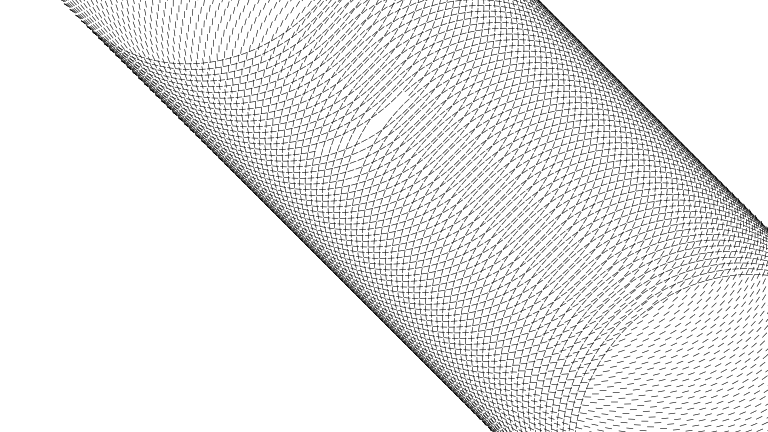
Write a WebGL 1 fragment shader that draws this background.

```glsl
precision highp float;
// A see-through tube lying diagonally on white, hatched with short thin dashes.
// Each wall is a lattice of rings and angles projected to curved rows; the near
// and far walls bend in opposite ways, so that their dashes meet in zigzags.

uniform vec2 u_resolution;

const float RADIUS = 0.552;     // half width, measured along x + y
const float BULGE = 0.5;        // depth of a ring, measured along x - y
const float ANGLE_STEP = 0.05;
const float RING_STEP = 0.0265;

// Share of a pixel covered by a bar of the given half width, box filtered.
float barCoverage(float d, float halfWidth, float pixel) {
  float low = max(d - 0.5 * pixel, -halfWidth);
  float high = min(d + 0.5 * pixel, halfWidth);
  return max(high - low, 0.0) / pixel;
}

vec2 rotate(vec2 v, float angle) {
  float c = cos(angle), s = sin(angle);
  return vec2(c * v.x - s * v.y, s * v.x + c * v.y);
}

// Ink of one wall; side is -1 for the near wall and +1 for the far wall.
float wallInk(vec2 p, float side, float pixel) {
  float across = (p.x + p.y - 1.694) / RADIUS;
  float theta = asin(clamp(across, -0.9999, 0.9999));
  float ring = p.x - p.y - side * BULGE * cos(theta);
  vec2 cell = floor(vec2(theta / ANGLE_STEP, ring / RING_STEP));
  float paper = 1.0;

  for (int i = -1; i <= 1; i++) {
    for (int j = -1; j <= 1; j++) {
      vec2 lattice = (cell + vec2(float(i), float(j)) + 0.5)
                   * vec2(ANGLE_STEP, RING_STEP);
      float angle = lattice.x;
      float s = 1.694 + RADIUS * sin(angle);
      float a = lattice.y + side * BULGE * cos(angle);
      vec2 center = 0.5 * vec2(s + a, s - a);

      // Ring tangent, turned a little further towards the open ends.
      float ds = RADIUS * cos(angle);
      float da = -side * BULGE * sin(angle);
      vec2 tangent = 0.5 * vec2(ds + da, ds - da);
      float twist = side > 0.0 ? -0.5 * smoothstep(0.8, 1.5, a)
                               : 0.25 - 0.25 * smoothstep(-0.4, 0.2, a);
      vec2 direction = rotate(normalize(tangent), twist);

      // One wall starts late, the other stops early; each has a short seam.
      float present = side > 0.0 ? step(-0.765, lattice.y)
                                 : step(lattice.y, 1.73);
      float seamRing = side > 0.0 ? -0.327 : 0.641;
      float seam = step(abs(lattice.y - seamRing), 0.5 * RING_STEP)
                 * step(abs(angle + 0.28), 0.32);
      present *= 1.0 - seam;

      vec2 offset = p - center;
      float along = dot(offset, direction);
      float away = dot(offset, vec2(-direction.y, direction.x));
      float halfLength = 0.41 * ANGLE_STEP * length(tangent);
      float dash = barCoverage(along, halfLength, pixel)
                 * barCoverage(away, 0.00068, pixel);
      paper *= 1.0 - present * dash;
    }
  }
  return 1.0 - paper;
}

void main() {
  vec2 p = gl_FragCoord.xy / u_resolution.y;
  float pixel = 1.0 / u_resolution.y;
  float nearInk = wallInk(p, -1.0, pixel);
  float farInk = wallInk(p, 1.0, pixel);
  float shade = (1.0 - nearInk) * (1.0 - farInk);
  gl_FragColor = vec4(vec3(shade), 1.0);
}
```
